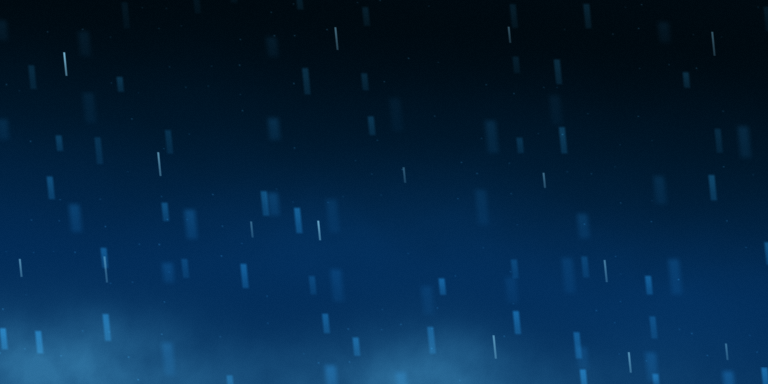
This background is drawn by a Shadertoy shader. Its source:

```glsl
// Night rain: thin slanted drops fall before a deep blue sky with pale mist below.
// The sky is a tilted gradient, the mist is soft lobes stirred by layered sines,
// and each layer of rain is a jittered grid holding at most one streak per cell.

vec3 hash3(vec2 cell) {
    vec3 h = fract(cell.xyx * vec3(0.1031, 0.1030, 0.0973));
    h += dot(h, h.yxz + 33.33);
    return fract((h.xxy + h.yzz) * h.zyx);
}

// Layered sines, each octave warped by the one before; roughly -1 to 1.
float clouds(vec2 p) {
    float sum = 0.0, gain = 0.5;
    for (int i = 0; i < 5; i++) {
        sum += gain * sin(p.x + 1.3 * sin(p.y)) * cos(p.y + 0.7 * sin(p.x));
        p = mat2(1.5, 1.1, -1.1, 1.5) * p + vec2(1.7, 4.1);
        gain *= 0.58;
    }
    return sum;
}

// Soft elliptical glow.
float lobe(vec2 p, vec2 center, vec2 radius) {
    vec2 d = (p - center) / radius;
    return exp(-dot(d, d));
}

// One layer of streaks: size is the half width and half length.
float rain(vec2 p, float cellSize, vec2 size, float blur, float density, float seed) {
    vec2 grid = p / cellSize + seed * 0.37;
    vec3 rnd = hash3(floor(grid) + seed * 17.0);
    vec3 kind = hash3(floor(grid) + seed * 41.0 + 5.0);
    vec2 q = (fract(grid) - mix(vec2(0.2), vec2(0.8), rnd.xy)) * cellSize;
    q.x += 0.1 * q.y;
    size.y *= mix(0.6, 1.1, kind.x);
    vec2 edge = vec2(blur) + 0.7 / iResolution.y;
    vec2 cover = 1.0 - smoothstep(size - edge, size + edge, abs(q));
    float taper = mix(0.6, 1.0, smoothstep(-size.y, size.y, q.y));
    return cover.x * cover.y * taper * step(rnd.z, density) * mix(0.35, 1.0, kind.y);
}

void mainImage(out vec4 fragColor, in vec2 fragCoord) {
    vec2 p = fragCoord / iResolution.y;
    p.x *= 2.0 * iResolution.y / iResolution.x;
    float swirl = clouds(p * vec2(4.0, 6.0));

    // Sky, darkest at the upper right
    float depth = 1.04 - p.y - 0.07 * p.x + 0.025 * swirl;
    vec3 color = mix(vec3(0.0, 0.038, 0.066), vec3(0.0, 0.10, 0.185), smoothstep(0.0, 0.45, depth));
    color = mix(color, vec3(0.008, 0.172, 0.342), smoothstep(0.3, 0.72, depth));

    // Faint haze in the middle and at the lower right
    float haze = lobe(p, vec2(1.0, 0.38), vec2(0.5, 0.14)) + lobe(p, vec2(1.75, 0.2), vec2(0.3, 0.16));
    color += vec3(0.006, 0.025, 0.04) * haze * (0.8 + 0.5 * swirl);

    // Mist along the bottom, thickest at the left and near the middle
    vec2 m = p + vec2(0.03, 0.025) * swirl;
    float mist = 0.75 * lobe(m, vec2(0.12, 0.06), vec2(0.38, 0.13))
               + 0.5 * lobe(m, vec2(1.12, 0.0), vec2(0.26, 0.15))
               + 0.38 * lobe(m, vec2(0.75, -0.03), vec2(0.75, 0.11))
               + 0.14 * lobe(m, vec2(1.75, 0.0), vec2(0.4, 0.13));
    mist *= 1.0 + 0.3 * clouds(p * 13.0 + 2.0);
    color = mix(color, vec3(0.19, 0.46, 0.64), clamp(mist, 0.0, 0.9));

    // Rain from far blurred drops to near sharp ones
    float lit = mix(0.55, 1.0, smoothstep(1.0, 0.4, p.y));
    float far = rain(p, 0.21, vec2(0.014, 0.042), 0.009, 0.65, 1.0);
    float middle = rain(p, 0.17, vec2(0.008, 0.032), 0.003, 0.6, 2.0);
    float near = rain(p, 0.25, vec2(0.0028, 0.032), 0.0007, 0.6, 3.0);
    color += vec3(0.04, 0.12, 0.17) * far * lit;
    color += vec3(0.07, 0.21, 0.28) * middle * lit;
    color = mix(color, vec3(0.52, 0.78, 0.90), 0.9 * near);

    // Tiny specks and fine grain
    color += vec3(0.07, 0.15, 0.19) * rain(p, 0.07, vec2(0.0022), 0.001, 0.35, 4.0);
    color += 0.012 * (hash3(floor(p * 384.0)).x - 0.5);
    fragColor = vec4(clamp(color, 0.0, 1.0), 1.0);
}
```
